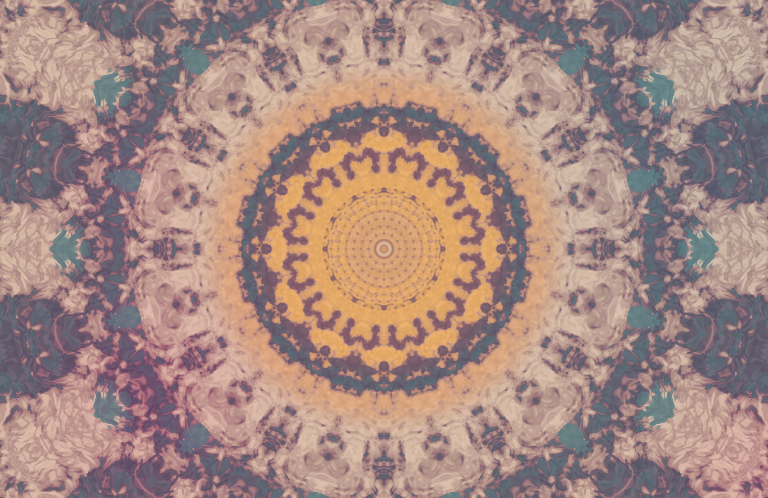
Write a Shadertoy shader that draws this background.

```glsl
const float PI = 3.14159265;
const float SECTORS = 12.0;
const vec3 CREAM = vec3(0.84, 0.73, 0.65);
const vec3 ROSE_TAN = vec3(0.66, 0.52, 0.50);
const vec3 PLUM = vec3(0.56, 0.40, 0.45);
const vec3 SLATE = vec3(0.37, 0.36, 0.42);
const vec3 TEAL = vec3(0.38, 0.51, 0.52);
const vec3 ORANGE = vec3(0.87, 0.66, 0.50);
const vec3 GOLD = vec3(0.90, 0.67, 0.41);

float hash(vec2 p) {
    return fract(sin(dot(p, vec2(127.1, 311.7))) * 43758.5453);
}

float noise(vec2 p) {
    vec2 cell = floor(p), f = fract(p);
    f = f * f * (3.0 - 2.0 * f);
    float low = mix(hash(cell), hash(cell + vec2(1, 0)), f.x);
    float high = mix(hash(cell + vec2(0, 1)), hash(cell + vec2(1, 1)), f.x);
    return mix(low, high, f.y);
}

float fbm(vec2 p) {
    float sum = 0.0, gain = 0.53;
    for (int i = 0; i < 4; i++) {
        sum += gain * noise(p);
        p = mat2(1.6, 1.2, -1.2, 1.6) * p + 3.7;
        gain *= 0.5;
    }
    return sum;
}

// Angle mirrored about the nearest of count equal spokes
float foldAngle(float angle, float count) {
    float sector = 2.0 * PI / count;
    return abs(mod(angle + 0.5 * sector, sector) - 0.5 * sector);
}

float band(float x, float low, float high, float soft) {
    return smoothstep(low - soft, low + soft, x) * (1.0 - smoothstep(high - soft, high + soft, x));
}

// One in the middle of an ellipse on a spoke, zero at its rim
float blob(vec2 spoke, float radius, vec2 size) {
    return max(0.0, 1.0 - length((spoke - vec2(radius, 0.0)) / size));
}

float ring(float r, float radius, float width, float pixel) {
    return 1.0 - smoothstep(width - pixel, width + pixel, abs(r - radius));
}

float glow(vec2 p, vec2 center, float size) {
    vec2 d = (p - center) / size;
    return exp(-dot(d, d));
}

// Signed coverage of the dark mineral: positive is dark
float darkCover(float r, float wavyR, vec2 axis, vec2 between) {
    float outer = -0.21 + 0.28 * band(wavyR, 0.475, 0.63, 0.05);
    outer += 0.10 * smoothstep(0.62, 0.72, r);
    outer += 0.30 * blob(axis, 0.41, vec2(0.06, 0.045));
    outer += 0.22 * blob(between, 0.40, vec2(0.06, 0.035));
    outer += 0.34 * smoothstep(0.0, 0.22, blob(between, 0.77, vec2(0.155, 0.115)));
    outer -= 0.14 * smoothstep(0.25, 0.6, blob(axis, 0.74, vec2(0.16, 0.14)));
    outer -= 0.12 * band(r, 0.305, 0.345, 0.015);
    float inner = -0.30 + 0.25 * band(r, 0.142, 0.31, 0.02);
    inner += 0.16 * band(r, 0.232, 0.30, 0.025);
    inner += 0.12 * blob(between, 0.215, vec2(0.06, 0.03));
    inner -= 0.10 * smoothstep(0.0, 0.5, blob(between, 0.165, vec2(0.03, 0.025)));
    inner -= 0.27 * smoothstep(0.0, 0.45, blob(axis, 0.222, vec2(0.036, 0.040)));
    inner += 0.32 * smoothstep(0.0, 0.5, blob(axis, 0.236, vec2(0.015, 0.014)));
    return mix(inner, outer, smoothstep(0.280, 0.312, wavyR));
}

// Concentric lines and beads of the central disc
vec3 drawRosette(vec3 color, float r, float angle, float grain, float pixel) {
    float scallop = 0.002 * cos(24.0 * angle);
    color = mix(color, mix(ORANGE, PLUM, 0.12), 0.6 * (1.0 - smoothstep(0.076, 0.083, r)));
    for (int i = 0; i < 6; i++) {
        float radius = 0.031 + 0.015 * float(i);
        color = mix(color, PLUM, 0.25 * ring(r, radius + scallop, 0.0008, pixel));
        float arc = r * foldAngle(angle, 12.0 + 6.0 * float(i));
        float bead = 1.0 - smoothstep(0.0010, 0.0010 + 1.5 * pixel, length(vec2(r - radius, arc)));
        color = mix(color, PLUM, 0.45 * bead);
    }
    float broken = smoothstep(0.28, 0.50, grain + 0.05 * cos(36.0 * angle));
    color = mix(color, PLUM * 0.90, 0.95 * broken * ring(r, 0.117 + scallop * 0.6, 0.0048, pixel));
    color = mix(color, PLUM, 0.55 * ring(r, 0.018, 0.0020, pixel));
    color = mix(color, CREAM, 0.85 * ring(r, 0.012, 0.0025, pixel));
    return mix(color, PLUM, 0.4 * ring(r, 0.0065, 0.0015, pixel));
}

void mainImage(out vec4 fragColor, in vec2 fragCoord) {
    vec2 p = (fragCoord - 0.5 * iResolution.xy) / iResolution.y;
    float pixel = 1.0 / iResolution.y;
    float r = length(p);
    float angle = atan(p.y, p.x + 1e-6);
    float folded = foldAngle(angle, SECTORS);
    vec2 q = r * vec2(cos(folded), sin(folded));
    vec2 axis = vec2(r, r * folded);
    vec2 between = vec2(r, r * (PI / SECTORS - folded));

    // Warped mineral texture inside one mirrored sector
    vec2 warp = vec2(fbm(q * 15.0), fbm(q * 15.0 + 17.0)) - 0.5;
    vec2 w = q + 0.07 * smoothstep(0.1, 0.6, r) * warp;
    float grain = fbm(w * 62.0);
    float flow = fbm(w * vec2(58.0, 36.0) + 5.0);
    float strands = smoothstep(0.72, 1.0, 1.0 - abs(2.0 * flow - 1.0));
    float fine = noise(w * 170.0);
    float wavyR = r + 0.06 * warp.x * smoothstep(0.1, 0.5, r);
    float cover = darkCover(r, wavyR, axis, between) + 0.95 * (grain - 0.5) + 0.16 * (fine - 0.5);

    // Light stone, stained rims, then dark stone
    vec3 light = mix(GOLD, ORANGE, smoothstep(0.22, 0.31, r));
    light = mix(light, CREAM, smoothstep(0.31, 0.38, r));
    vec3 shade = mix(mix(ORANGE, PLUM, 0.30), ROSE_TAN, smoothstep(0.22, 0.40, r));
    float veins = strands * mix(0.20, 0.70, smoothstep(0.32, 0.6, r));
    vec3 color = mix(light, shade, veins);
    color = mix(color, shade, 0.75 * smoothstep(-0.24, -0.04, cover));
    color = mix(color, PLUM, 0.85 * smoothstep(-0.07, 0.06, cover));
    vec3 deep = mix(PLUM * 0.92, SLATE, smoothstep(0.20, 0.29, r));
    color = mix(color, deep, smoothstep(0.01, 0.14, cover));

    // Teal pools and pale threads in the dark stone
    float pools = blob(axis, 0.635, vec2(0.055, 0.06)) + blob(between, 0.53, vec2(0.05, 0.04));
    color = mix(color, TEAL, 0.85 * smoothstep(0.34, 0.48, pools + 1.2 * (grain - 0.5)) * smoothstep(0.0, 0.2, pools));
    float blueStain = smoothstep(0.48, 0.60, flow) * smoothstep(0.05, 0.15, cover) * smoothstep(0.24, 0.28, r);
    color = mix(color, TEAL * 0.94, 0.45 * blueStain);
    float threads = strands * smoothstep(0.50, 0.62, r) * smoothstep(0.05, 0.2, cover);
    color = mix(color, ROSE_TAN, 0.28 * threads * fine);

    color = drawRosette(color, r, angle, grain, pixel);

    // Uneven coloured light, strongest on the dark stone
    float magenta = glow(p, vec2(-0.47, -0.29), 0.22) + 0.6 * glow(p, vec2(-0.52, 0.14), 0.13);
    magenta += 0.9 * glow(p, vec2(0.77, -0.46), 0.16);
    magenta *= mix(0.35, 1.0, smoothstep(-0.15, 0.1, cover));
    color *= mix(vec3(1.0), vec3(1.08, 0.82, 0.97), min(magenta, 1.0));
    color *= mix(vec3(1.0), vec3(0.95, 1.0, 1.02), glow(p, vec2(0.65, 0.25), 0.4));
    color += 0.07 * (fine - 0.5);
    fragColor = vec4(clamp(color, 0.0, 1.0), 1.0);
}
```
